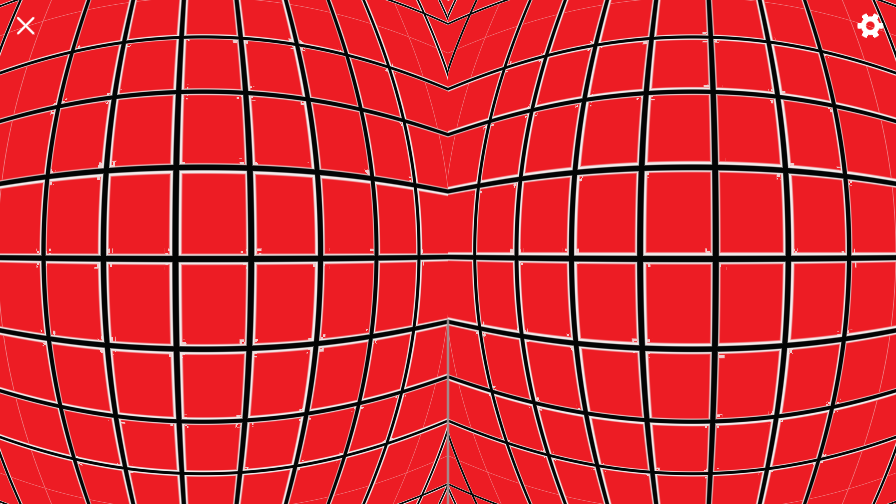
This pattern is drawn by a Shadertoy shader. Its source:

```glsl
// Red tiled wall seen through two bulging lenses, with a cross and a gear in the corners.

float hash(vec2 p) {
    vec3 q = fract(p.xyx * 0.1031);
    q += dot(q, q.yzx + 33.33);
    return fract((q.x + q.y) * q.z);
}

// Coverage of a shape with signed distance d
float fill(float d, float blur) {
    return 1.0 - smoothstep(-blur, blur, d);
}

float crossIcon(vec2 p) {
    p = abs(p);
    return max(abs(p.x - p.y) * 0.707 - 0.0023, max(p.x, p.y) - 0.017);
}

float gearIcon(vec2 p) {
    float r = length(p);
    float teeth = smoothstep(-0.35, 0.35, cos(6.0 * atan(p.y, p.x)));
    return max(r - mix(0.0185, 0.0255, teeth), 0.0085 - r);
}

// One family of lines: x is the dark core, y the bright rim
vec2 lineLayers(float d, float id, float seed, float blur) {
    if (mod(id + 4.0, 8.0) < 0.5) {
        return vec2(0.0, 0.5 * fill(abs(d) - 0.0014, blur));
    }
    float side = d < 0.0 ? 3.0 : 8.0;
    float rim = mix(0.0085, 0.0135, hash(vec2(id + 20.0, seed + side)));
    return vec2(fill(abs(d) - 0.0064, blur), fill(abs(d) - rim, blur + 0.0008));
}

void mainImage(out vec4 fragColor, in vec2 fragCoord) {
    vec2 uv = fragCoord / iResolution.y;
    float aspect = iResolution.x / iResolution.y;
    float pixel = 1.0 / iResolution.y;
    float seam = uv.x - 0.5 * aspect;
    float eye = seam < 0.0 ? -1.0 : 1.0;

    // Barrel lens for each eye
    vec2 lens = vec2(seam - eye * 0.486, uv.y - 0.5);
    float r2 = dot(lens, lens);
    float bulge = 1.0 + 0.989 * r2 + 3.08 * r2 * r2;
    vec2 wall = lens * bulge - vec2(eye < 0.0 ? 0.0965 : -0.106, -0.0139);
    float blur = pixel * bulge * 0.9;

    // Tile grid
    vec2 tile = vec2(0.1514, 0.187);
    vec2 id = floor(wall / tile + 0.5);
    vec2 d = wall - id * tile;
    vec2 columns = lineLayers(d.x, id.x, 5.0 + eye, blur);
    vec2 rows = lineLayers(d.y, id.y, 31.0 + eye, blur);
    float core = max(columns.x, rows.x);
    float rim = max(columns.y, rows.y);

    // Ragged chips at some tile corners
    vec2 corner = id * 2.0 + step(0.0, d) + 40.0;
    float chipped = step(0.5, hash(corner + eye * 7.0));
    float grain = step(0.62, hash(floor(wall * 180.0) + 300.0));
    float reach = fill(max(abs(d.x), abs(d.y)) - 0.021, blur);
    float inner = step(max(abs(id.x), abs(id.y)), 3.5);
    rim = max(rim, 0.85 * chipped * grain * reach * inner);

    vec3 red = vec3(0.93, 0.11, 0.14);
    vec3 white = vec3(0.95, 0.92, 0.92);
    vec3 black = vec3(0.01, 0.015, 0.015);
    vec3 color = mix(red, white, rim);
    color = mix(color, black, core);

    // Grey divider below the middle
    float divider = fill(max(abs(seam) - 0.0022, uv.y - 0.365), pixel);
    color = mix(color, vec3(0.62, 0.58, 0.58), divider);

    // Corner icons
    float icons = min(crossIcon(uv - vec2(0.051, 0.949)),
                      gearIcon(uv - vec2(aspect - 0.051, 0.949)));
    color = mix(color, vec3(1.0), fill(icons, pixel * 0.8));

    fragColor = vec4(color, 1.0);
}
```
